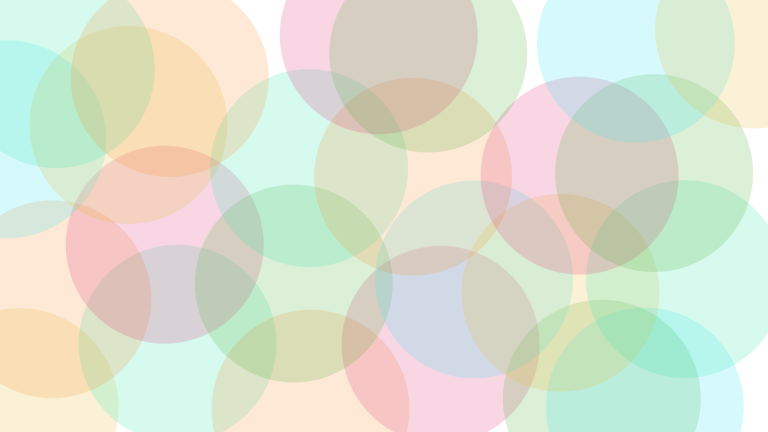
Reproduce this background procedurally as a Shadertoy shader.

```glsl
// Scattered, equal translucent pastel discs overlapping on white.

const float RADIUS  = 0.229;           // in canvas heights
const float OPACITY = 0.2;
const vec2  GRID    = vec2(6.0, 4.0);  // one disc per cell
const float JITTER  = 0.72;            // in cells
const float STAGGER = 0.14;            // sideways shift of alternate rows, in cells
const vec3  PAPER   = vec3(1.0);

const int  COLOR_COUNT = 6;
const vec3 PALETTE[COLOR_COUNT] = vec3[](
    vec3(0.90, 0.73, 0.20),   // yellow
    vec3(0.20, 0.90, 0.67),   // mint
    vec3(0.96, 0.57, 0.20),   // peach
    vec3(0.88, 0.20, 0.47),   // pink
    vec3(0.32, 0.68, 0.22),   // green
    vec3(0.20, 0.90, 0.94)    // cyan
);

vec2 hash22(vec2 p) {
    vec3 q = fract(p.xyx * vec3(0.1031, 0.1030, 0.0973));
    q += dot(q, q.yzx + 33.33);
    return fract((q.xx + q.yz) * q.zy);
}

// Disc centre, jittered inside its cell
vec2 discCenter(vec2 cell, vec2 canvas) {
    vec2 offset = (hash22(cell + 7.0) - 0.5) * JITTER;
    offset.x += STAGGER * (mod(cell.y, 2.0) * 2.0 - 1.0);
    return (cell + 0.5 + offset) / GRID * canvas;
}

// Each row holds every colour once, shifted by a different amount
vec3 discColor(vec2 cell) {
    int index = int(cell.x + floor(cell.y * 2.6)) % COLOR_COUNT;
    return PALETTE[index];
}

void mainImage(out vec4 fragColor, in vec2 fragCoord) {
    vec2 canvas = vec2(iResolution.x / iResolution.y, 1.0);
    vec2 p = fragCoord / iResolution.y;
    float edge = 0.75 / iResolution.y;

    // Blend the discs over the paper
    vec3 color = PAPER;
    for (float y = 0.0; y < GRID.y; y++) {
        for (float x = 0.0; x < GRID.x; x++) {
            vec2 cell = vec2(x, y);
            float dist = length(p - discCenter(cell, canvas)) - RADIUS;
            float cover = 1.0 - smoothstep(-edge, edge, dist);
            color = mix(color, discColor(cell), OPACITY * cover);
        }
    }
    fragColor = vec4(color, 1.0);
}
```
